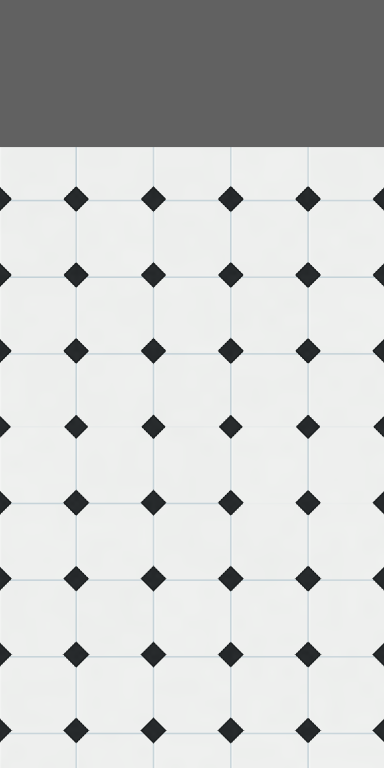
A Shadertoy shader for this pattern:

```glsl
// Pale octagon floor tiles with dark diamond insets, thin blue-grey joints and a plain grey band on top.

// Lengths are fractions of the canvas width.
#define PITCH vec2(0.2013, 0.1977)
#define FIRST_INSET vec2(0.1984, 0.0977)
#define INSET_RADIUS 0.0338
#define JOINT_WIDTH 0.0040
#define JOINT_DROP 0.0078
#define BAND_START 1.617
#define FADED_ROW 4.0
#define TILE_COLOR vec3(0.932, 0.937, 0.932)
#define JOINT_COLOR vec3(0.765, 0.820, 0.845)
#define INSET_COLOR vec3(0.150, 0.163, 0.170)
#define RIM_COLOR vec3(0.090, 0.106, 0.110)
#define BAND_COLOR vec3(0.380)

float hash(vec2 p) {
    vec3 q = fract(p.xyx * 0.1031);
    q += dot(q, q.yzx + 33.33);
    return fract((q.x + q.y) * q.z);
}

float noise(vec2 p) {
    vec2 i = floor(p), f = fract(p);
    f = f * f * (3.0 - 2.0 * f);
    return mix(mix(hash(i), hash(i + vec2(1, 0)), f.x),
               mix(hash(i + vec2(0, 1)), hash(i + vec2(1, 1)), f.x), f.y);
}

// Antialiased coverage of a signed distance.
float cover(float d, float pixel) {
    return clamp(0.5 - d / pixel, 0.0, 1.0);
}

// Box-filtered coverage of a straight joint.
float joint(float x, float pixel) {
    float h = 0.5 * JOINT_WIDTH, r = 0.5 * pixel;
    return max(min(x + r, h) - max(x - r, -h), 0.0) / pixel;
}

// Diamond with slightly serrated sides.
float diamond(vec2 p, float radius) {
    p = abs(p);
    float teeth = abs(fract((p.x - p.y) / 0.0105) - 0.5) - 0.25;
    return (p.x + p.y - radius) * 0.7071 + 0.0022 * teeth;
}

void mainImage(out vec4 fragColor, in vec2 fragCoord) {
    float pixel = 1.0 / iResolution.x;
    vec2 p = fragCoord * pixel;

    // Nearest inset, and the tile between insets
    vec2 grid = (p - FIRST_INSET) / PITCH;
    vec2 id = floor(grid + 0.5);
    vec2 tile = floor(grid);
    vec2 local = (grid - id) * PITCH;
    float faded = 1.0 - step(0.5, abs(id.y - FADED_ROW));

    // Tile surface with faint mottling
    vec3 color = TILE_COLOR;
    color += 0.008 * (noise(p * 24.0) - 0.5) + 0.005 * (hash(tile + 7.0) - 0.5);

    // Joints: uneven strength, a worn row and a missing stretch below it
    float upright = mix(0.75, 1.0, hash(vec2(id.x, tile.y) + 19.0));
    float level = mix(0.8, 1.0, hash(vec2(tile.x, id.y) + 43.0));
    float missing = step(1.5, tile.x) * (1.0 - step(0.5, abs(id.y - FADED_ROW + 1.0)));
    level *= (1.0 - 0.85 * faded) * (1.0 - 0.93 * missing);
    float drop = JOINT_DROP * (1.0 - mod(id.y, 5.0) / 4.0);
    float glint = joint(local.x - JOINT_WIDTH, pixel);
    color += 0.018 * glint;
    color = mix(color, JOINT_COLOR, upright * joint(local.x, pixel));
    color = mix(color, JOINT_COLOR, level * joint(local.y + drop, pixel));

    // Dark insets with a deeper rim
    float radius = INSET_RADIUS * (1.0 - 0.07 * faded);
    radius *= 1.0 + 0.03 * (hash(id + 61.0) - 0.5);
    float d = diamond(local, radius);
    vec3 ink = INSET_COLOR + 0.02 * (noise(p * 90.0) - 0.5);
    ink = mix(ink, RIM_COLOR, 0.8 * smoothstep(-0.006, -0.001, d));
    color = mix(color, ink, cover(d, pixel));

    // Plain band along the top
    color = mix(color, BAND_COLOR, cover(BAND_START - p.y, pixel));
    fragColor = vec4(color, 1.0);
}
```
